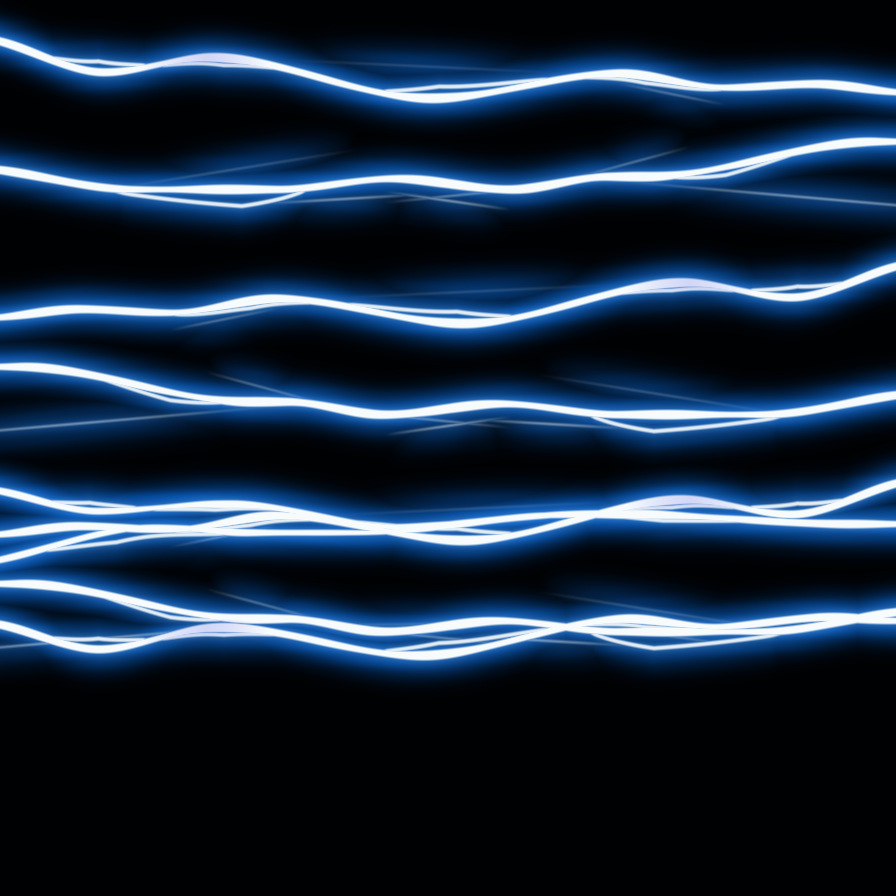
This background is drawn by a WebGL 1 fragment shader. Its source:

```glsl
precision highp float;
// Eight horizontal lightning bolts glowing blue on black. Three bolt shapes made
// of smooth ramps are repeated down the canvas, mirrored, shifted and tilted;
// thin side strands split off and rejoin, and faint wisps widen the glow.
uniform vec2 u_resolution;

const vec3 NIGHT = vec3(0.0, 0.003, 0.008);
const vec3 GLOW = vec3(0.012, 0.32, 0.68);
const vec3 RIM = vec3(0.40, 0.62, 0.86);
const vec3 CORE = vec3(0.97, 0.985, 0.99);
const vec3 LILAC = vec3(0.76, 0.78, 0.96);
const float MAIN_WIDTH = 0.0046;   // half widths, in canvas heights
const float STRAND_WIDTH = 0.0022;
const float WISP_WIDTH = 0.0014;
const float EDGE = 0.0016;
const float RIM_REACH = 0.0045;
const float GLOW_REACH = 0.0225;
const float UPPER_SHIFT = 0.2513;
const float LOWER_SHIFT = 0.4935;
const float TILTED_SHIFT = 0.651;
const float TILT = -0.061;

float core = 0.0;
float rim = 0.0;
float glow = 0.0;
float lilac = 0.0;

float ramp(float x, float from, float to, float height) {
  return height * smoothstep(from, to, x);
}

// Rounded tent: 0 at both ends, 1 at the peak
float lens(float x, float from, float peak, float to) {
  float t = clamp(min((x - from) / (peak - from), (to - x) / (to - peak)), 0.0, 1.0);
  return t * (1.4 - 0.4 * t);
}

// Adds one line at vertical distance d to the light layers
void stroke(float d, float width, float gain, float halo) {
  d = abs(d);
  float soft = max(EDGE, 0.75 / u_resolution.y);
  core = max(core, gain * (1.0 - smoothstep(width - soft, width + soft, d)));
  rim = max(rim, gain * exp(-max(d - width, 0.0) / RIM_REACH));
  float reach = d / GLOW_REACH;
  glow = max(glow, halo * exp(-reach * reach));
}

// Side strand that leaves the main line and rejoins it
void strand(vec2 p, float line, float from, float peak, float to, float offset) {
  float l = lens(p.x, from, peak, to);
  float shown = smoothstep(0.0, 0.25, l);
  stroke(p.y - line - offset * l, STRAND_WIDTH * (0.5 + 0.5 * shown), 0.9 * shown, 0.8 * shown);
}

// Faint straight branch, fading at both ends
void wisp(vec2 p, vec2 a, vec2 b, float gain) {
  float t = clamp((p.x - a.x) / (b.x - a.x), 0.0, 1.0);
  float fade = sin(3.14159 * t);
  stroke(p.y - mix(a.y, b.y, t), WISP_WIDTH, gain * fade, 0.6 * fade);
}

float mainWidth(float x) {
  return MAIN_WIDTH * (0.92 + 0.16 * sin(x * 29.0) + 0.1 * sin(x * 53.0 + 1.0));
}

void wavyBolt(vec2 p) {
  float x = p.x;
  float y = 0.042 + ramp(x, -0.03, 0.117, 0.0387) + ramp(x, 0.117, 0.234, -0.0165)
    + ramp(x, 0.234, 0.482, 0.0455) + ramp(x, 0.482, 0.69, -0.0275)
    + ramp(x, 0.69, 0.81, 0.0156) + ramp(x, 0.81, 0.91, -0.004) + ramp(x, 0.91, 1.02, 0.01);
  float width = mainWidth(x);
  stroke(p.y - y, width, 1.0, 1.0);
  lilac = max(lilac, lens(x, 0.16, 0.23, 0.3) * (1.0 - smoothstep(width, 2.0 * width, abs(p.y - y))));
  strand(p, y, 0.05, 0.11, 0.17, -0.012);
  strand(p, y, 0.17, 0.25, 0.32, 0.008);
  strand(p, y, 0.42, 0.49, 0.63, -0.013);
  strand(p, y, 0.64, 0.72, 0.82, 0.008);
  wisp(p, vec2(0.32, 0.067), vec2(0.62, 0.081), 0.12);
  wisp(p, vec2(0.69, 0.093), vec2(0.81, 0.117), 0.25);
}

void branchedBolt(vec2 p) {
  float x = p.x;
  float y = 0.187 + ramp(x, -0.04, 0.15, 0.0245) + ramp(x, 0.31, 0.44, -0.012)
    + ramp(x, 0.44, 0.57, 0.012) + ramp(x, 0.57, 0.68, -0.0143) + ramp(x, 0.72, 0.98, -0.0391);
  stroke(p.y - y, mainWidth(x) * (1.0 + 0.35 * lens(x, 0.5, 0.59, 0.66)), 1.0, 1.0);
  strand(p, y, 0.11, 0.27, 0.35, 0.0185);
  strand(p, y, 0.74, 0.81, 0.9, 0.009);
  wisp(p, vec2(0.13, 0.21), vec2(0.4, 0.167), 0.16);
  wisp(p, vec2(0.3, 0.227), vec2(0.47, 0.217), 0.4);
  wisp(p, vec2(0.43, 0.214), vec2(0.57, 0.234), 0.4);
  wisp(p, vec2(0.43, 0.226), vec2(0.58, 0.211), 0.3);
  wisp(p, vec2(0.64, 0.199), vec2(0.77, 0.164), 0.25);
  wisp(p, vec2(0.7, 0.203), vec2(1.15, 0.242), 0.4);
}

void mergingBolt(vec2 p) {
  float x = p.x;
  float upper = 0.545 + ramp(x, -0.03, 0.11, 0.0255) + ramp(x, 0.11, 0.24, -0.0075)
    + ramp(x, 0.26, 0.45, 0.0255) + ramp(x, 0.45, 0.66, -0.0155) + ramp(x, 0.69, 0.95, 0.0115);
  float lower = 0.632 + ramp(x, -0.06, 0.175, -0.044) + ramp(x, 0.175, 0.28, 0.0065)
    + ramp(x, 0.4, 0.62, -0.0195) + ramp(x, 0.7, 0.95, 0.0105);
  stroke(p.y - upper, 0.85 * mainWidth(x), 1.0, 1.1);
  stroke(p.y - lower, 0.8 * mainWidth(x), 1.0, 1.1);
  strand(p, upper, 0.05, 0.1, 0.16, -0.009);
  strand(p, upper, 0.16, 0.24, 0.32, 0.006);
  strand(p, lower, 0.04, 0.13, 0.27, 0.013);
  strand(p, upper, 0.66, 0.74, 0.85, 0.007);
}

void main() {
  vec2 p = gl_FragCoord.xy / u_resolution;
  p.y = 1.0 - p.y;   // bolts are laid out from the top down
  for (int i = 0; i < 8; i++) {
    float row = float(i);
    bool mirrored = mod(row, 4.0) > 1.5;
    vec2 q = p;
    if (mirrored) q = vec2(1.0 - p.x, p.y - (i > 4 ? LOWER_SHIFT : UPPER_SHIFT));
    if (i == 5) q.y -= TILTED_SHIFT + TILT * p.x;
    if (i == 4) mergingBolt(q);
    else if (mod(row, 2.0) > 0.5 && i != 5) branchedBolt(q);
    else wavyBolt(q);
  }
  // Long soft streaks vary the glow
  float streaks = sin(p.y * 310.0 + 3.0 * sin(p.x * 9.0)) * sin(p.x * 17.0 + p.y * 60.0);
  glow *= 0.97 + 0.07 * streaks + 0.05 * sin(p.x * 11.0 + p.y * 23.0);
  vec3 color = NIGHT + GLOW * glow;
  color = mix(color, RIM, 0.4 * rim);
  color = mix(color, mix(CORE, LILAC, 0.7 * lilac), core);
  gl_FragColor = vec4(min(color, 1.0), 1.0);
}
```
